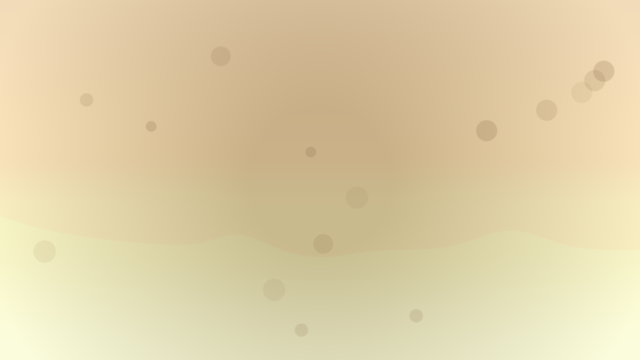
This background is drawn by a WebGL 1 fragment shader. Its source:

```glsl
precision highp float;

uniform vec2 u_resolution;

float bump(float x, float center, float width) {
  float d = (x - center) / width;
  return exp(-d * d);
}

// Warm sky, turning yellow toward the horizon
vec3 skyColor(float y) {
  vec3 peach = mix(vec3(0.99, 0.90, 0.74), vec3(0.95, 0.86, 0.72), smoothstep(0.57, 1.0, y));
  return mix(vec3(0.985, 0.945, 0.77), peach, smoothstep(0.42, 0.58, y));
}

vec3 groundColor(float y) {
  return mix(vec3(0.985, 0.99, 0.86), vec3(0.98, 0.97, 0.79), smoothstep(0.02, 0.34, y));
}

// Height of the low dune crest
float crestHeight(float x) {
  return 0.305 + 0.095 * exp(-4.0 * x) + 0.037 * bump(x, 0.66, 0.09)
    - 0.022 * bump(x, 0.89, 0.11) + 0.054 * bump(x, 1.42, 0.13);
}

// Dot center in xy, radius in z; the rightmost dots gather near the top
vec3 dotShape(float i, float aspect) {
  float calm = step(9.5, i);
  float x = 0.125 + 0.0612 * i - 0.0586 * cos(0.861 * i - 0.344);
  float swing = 0.231 * cos(2.79 * i) + 0.266 * cos(1.5708 * i - 0.7854);
  float y = 0.734 - 0.463 * bump(i, 6.0, 3.2) - swing * (1.0 - calm)
    + 0.023 * max(i - 11.0, 0.0);
  float radius = mix(0.023 + 0.0093 * cos(1.5708 * i + 0.5), 0.0294, calm);
  return vec3(x * aspect, y, radius);
}

void main() {
  vec2 p = gl_FragCoord.xy / u_resolution.y;
  float aspect = u_resolution.x / u_resolution.y;
  float pixel = 1.0 / u_resolution.y;

  // Sky and dune
  float crest = crestHeight(p.x * 1.7778 / aspect);
  float ground = 1.0 - smoothstep(-pixel, pixel, p.y - crest);
  vec3 color = mix(skyColor(p.y), groundColor(p.y), ground);

  // Broad brown shade around the center
  float distanceOut = length(p - vec2(0.5 * aspect, 0.5));
  float light = clamp((distanceOut - 0.2) / 0.75, 0.0, 1.0);
  color *= mix(vec3(0.80, 0.77, 0.72), vec3(1.0), light);

  // Translucent dots
  for (int k = 0; k < 15; k++) {
    float i = float(k);
    vec3 shape = dotShape(i, aspect);
    float edge = length(p - shape.xy) - shape.z;
    float opacity = 0.17 + 0.07 * cos(1.5708 * (i - 10.0));
    float cover = 1.0 - smoothstep(-pixel, pixel, edge);
    color = mix(color, vec3(0.56, 0.45, 0.30), cover * opacity);
  }

  gl_FragColor = vec4(color, 1.0);
}
```
